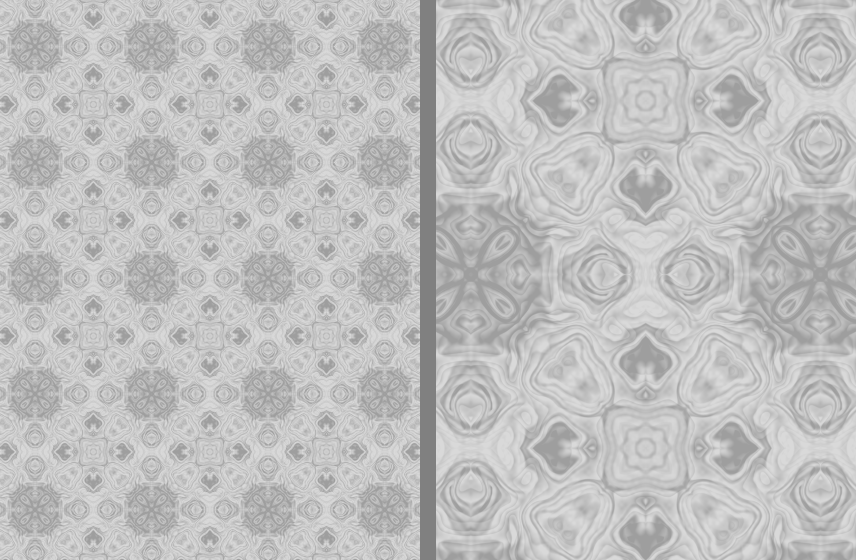
Left, the full canvas; right, a detail of the centre.
Write a WebGL 1 fragment shader that draws this pattern.

```glsl
precision highp float;
// Pale grey marbled tiling: dark X-shaped medallions alternate with ringed squares.
// Each cell is folded eightfold, warped by noise, and shaded with sharp-edged bands
// that echo around a few distance-field motifs.

uniform vec2 u_resolution;

float hash(vec2 p) {
  vec3 h = fract(p.xyx * 0.1031);
  h += dot(h, h.yzx + 33.33);
  return fract((h.x + h.y) * h.z);
}

float noise(vec2 p) {
  vec2 i = floor(p), f = fract(p);
  f = f * f * (3.0 - 2.0 * f);
  return mix(mix(hash(i), hash(i + vec2(1, 0)), f.x),
             mix(hash(i + vec2(0, 1)), hash(i + vec2(1, 1)), f.x), f.y);
}

float capsule(vec2 p, vec2 a, vec2 b) {
  vec2 ab = b - a;
  return length(p - a - ab * clamp(dot(p - a, ab) / dot(ab, ab), 0.0, 1.0));
}

float smoothMin(float a, float b) {
  float h = max(0.03 - abs(a - b), 0.0) / 0.03;
  return min(a, b) - h * h * 0.0075;
}

float crease(float d, float width) {
  return 1.0 - smoothstep(0.0, width, abs(d));
}

float inside(float d) {
  return 1.0 - smoothstep(-0.006, 0.006, d);
}

// Darkens slowly across each band, then drops back at a crisp edge
float agate(float phase) {
  float v = fract(phase);
  return 1.4 * v * v * (1.0 - smoothstep(0.82, 1.0, v));
}

// Mirrors a cell into one triangle: medallion at (0,0), square at (0.5,0.5)
vec2 foldCell(vec2 uv) {
  vec2 c = abs(fract((uv - vec2(0.361, 0.671)) / vec2(0.2775, 0.2757) + 0.5) - 0.5);
  return vec2(max(c.x, c.y), min(c.x, c.y));
}

float marbleTone(vec2 uv) {
  vec2 q = foldCell(uv);
  vec2 e = 0.5 - q;
  float r = length(q), ringR = length(e);

  // Swirling warp, calm at both rotation centres
  float calm = smoothstep(0.03, 0.17, r) * smoothstep(0.06, 0.19, ringR);
  float drift = noise(q * 11.0 + 5.0);
  vec2 w = q + calm * 0.075 * (vec2(drift, noise(q * 11.0 + 37.0)) - 0.5);
  w += calm * 0.013 * sin(w.yx * 52.0 + vec2(1.0, 4.0));

  // Motif distances
  float arm = capsule(w, vec2(0.0), vec2(0.19));
  float petal = smoothMin(capsule(w, vec2(0.03), vec2(0.075)) - 0.02, r - 0.036);
  float lobe = length((w - vec2(0.18, 0.0)) * vec2(0.8, 1.2)) - 0.03;
  float prong = capsule(w, vec2(0.33, 0.0), vec2(0.40, 0.052)) - 0.018;
  float heart = capsule(w, vec2(0.5, 0.205), vec2(0.455, 0.285)) - 0.018;
  float egg = length(w - vec2(0.305, 0.295)) - 0.09;
  float core = max(length(w - 0.285) - 0.045, 0.53 - w.x - w.y);
  float waist = 0.5 - w.x - 0.04 - 3.4 * w.y * w.y;
  float waistSpan = 1.0 - smoothstep(0.11, 0.17, w.y);
  float tile = max(e.x, e.y) - 0.115 + 0.006 * cos(e.x * 55.0);

  float d = smoothMin(petal, lobe);
  d = smoothMin(d, prong);
  d = smoothMin(d, heart);
  d = smoothMin(d, egg);
  d = smoothMin(d, tile);

  // Echoing marble bands, strong and faint by turns
  float vein = agate(d * 21.0 + drift * 1.6);
  float fine = agate(d * 44.0 - noise(w * 16.0 + 13.0) * 3.0);
  float open = 1.0 - max(0.7 * inside(tile), 0.6 * inside(waist) * waistSpan);
  open *= 1.0 - 0.5 * inside(egg);
  float tone = 0.862 - open * (vein * (0.06 + 0.17 * noise(w * 8.0 + 71.0)) + 0.075 * fine);

  // Medallion: dark jagged arms in a grey halo, with pale petals and axis lobes
  float jag = 0.02 * sin(w.x * 55.0 - w.y * 70.0);
  tone -= 0.055 * (1.0 - smoothstep(0.18, 0.30, r + jag));
  tone -= 0.07 * (1.0 - smoothstep(0.06, 0.12, arm + jag)) * (1.0 - smoothstep(0.20, 0.30, r + jag));
  tone += 0.055 * inside(petal) + 0.08 * inside(lobe);
  tone -= 0.08 * crease(petal - 0.016, 0.013) + 0.09 * crease(lobe + 0.012, 0.009);
  tone -= 0.06 * crease(r - 0.028, 0.009);

  // Hearts, shell-like eggs and waisted bars
  tone -= 0.07 * inside(heart) + 0.04 * inside(prong);
  tone -= 0.12 * crease(prong - 0.006, 0.010) + 0.11 * crease(heart - 0.018, 0.010);
  tone -= 0.075 * inside(core) + 0.09 * crease(core - 0.018, 0.009);
  tone -= 0.11 * crease(egg, 0.010) + 0.05 * crease(egg + 0.018, 0.008);
  tone -= waistSpan * (0.12 * crease(waist, 0.011) + 0.06 * crease(waist - 0.022, 0.009));

  // Square with scalloped concentric rings
  float scallop = ringR - 0.065 - 0.005 * cos(8.0 * atan(e.y, e.x + 0.0001));
  tone -= 0.035 * inside(tile) + 0.10 * crease(tile, 0.010);
  tone -= 0.06 * crease(tile + 0.024, 0.009) + 0.08 * crease(scallop, 0.010);
  tone -= 0.08 * crease(ringR - 0.027, 0.009);

  // Fine stipple
  tone += 0.045 * (noise(q * 95.0) - 0.5);
  return clamp(tone, 0.62, 0.85);
}

void main() {
  // Nine samples per pixel smooth the fine veins
  float tone = 0.0;
  for (int i = 0; i < 9; i++) {
    vec2 offset = (vec2(mod(float(i), 3.0), floor(float(i) / 3.0)) - 1.0) / 3.0;
    tone += marbleTone((gl_FragCoord.xy + offset) / u_resolution.x);
  }
  gl_FragColor = vec4(vec3(tone / 9.0), 1.0);
}
```
